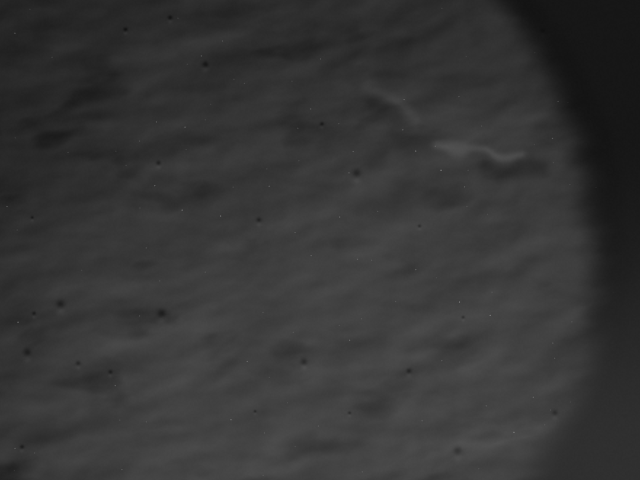
Reproduce this texture procedurally as a Shadertoy shader.

```glsl
const float TONE_BOTTOM = 0.268;
const float TONE_TOP = 0.168;
const float TONE_BEYOND_BOTTOM = 0.185;
const float TONE_BEYOND_TOP = 0.088;
const float TILT = 0.22;                     // slope of the grain, in radians
const vec2 GRAIN_SCALE = vec2(9.0, 19.0);
const float RELIEF = 0.15;
const float HOLLOW_DEPTH = 0.045;
const float RIDGE_LIGHT = 0.065;
const float RIDGE_SHADOW = 0.05;
const float PIT_CELL = 0.1;
const float SPECK_CELL = 0.045;
const float FILM_GRAIN = 0.009;

float hash(vec2 p) {
    vec3 q = fract(vec3(p.xyx) * 0.1031);
    q += dot(q, q.yzx + 33.33);
    return fract((q.x + q.y) * q.z);
}

float noise(vec2 p) {
    vec2 i = floor(p), f = fract(p);
    f = f * f * f * (f * (f * 6.0 - 15.0) + 10.0);
    return mix(mix(hash(i), hash(i + vec2(1, 0)), f.x),
               mix(hash(i + vec2(0, 1)), hash(i + vec2(1, 1)), f.x), f.y);
}

float fbm(vec2 p) {
    float sum = 0.0, amp = 0.5;
    for (int i = 0; i < 4; i++) {
        sum += amp * noise(p);
        p = mat2(1.7, 0.7, -0.7, 1.7) * p + 17.3;
        amp *= 0.46;
    }
    return sum;
}

float segmentDistance(vec2 p, vec2 a, vec2 b) {
    vec2 ab = b - a;
    return length(p - a - ab * clamp(dot(p - a, ab) / dot(ab, ab), 0.0, 1.0));
}

float softLine(vec2 p, vec2 a, vec2 b, float width) {
    float d = segmentDistance(p, a, b) / width;
    return exp(-d * d);
}

// Two raised creases lit from above
float ridges(vec2 p) {
    p += 0.028 * (vec2(noise(p * 17.0), noise(p * 21.0 + 9.0)) - 0.5);
    float light = 0.6 * softLine(p, vec2(0.77, 0.825), vec2(0.87, 0.75), 0.016)
                + softLine(p, vec2(0.91, 0.687), vec2(1.09, 0.672), 0.010)
                + 0.4 * softLine(p, vec2(0.92, 0.715), vec2(1.10, 0.71), 0.045);
    float shadow = 0.6 * softLine(p, vec2(0.77, 0.785), vec2(0.84, 0.72), 0.022)
                 + softLine(p, vec2(1.01, 0.642), vec2(1.13, 0.655), 0.017);
    return RIDGE_LIGHT * light - RIDGE_SHADOW * shadow;
}

// Sparse round pits with a faint lit lower rim
float pits(vec2 p) {
    vec2 id = floor(p / PIT_CELL);
    vec2 center = (id + 0.25 + 0.5 * vec2(hash(id + 3.1), hash(id + 7.7))) * PIT_CELL;
    float radius = mix(0.003, 0.009, pow(hash(id + 21.0), 2.0));
    vec2 d = (p - center) / radius;
    vec2 rim = d + vec2(0.0, 1.7);
    return step(0.82, hash(id + 40.0)) * (0.035 * exp(-dot(rim, rim)) - 0.085 * exp(-dot(d, d)));
}

float specks(vec2 p) {
    vec2 id = floor(p / SPECK_CELL);
    vec2 center = (id + 0.15 + 0.7 * vec2(hash(id + 51.0), hash(id + 63.0))) * SPECK_CELL;
    float spot = 1.0 - smoothstep(0.0006, 0.0024, length(p - center));
    return spot * step(0.8, hash(id + 70.0)) * mix(0.05, 0.2, pow(hash(id + 81.0), 3.0));
}

// Horizontal position where the surface falls away on the right
float rightEdge(float y) {
    float upper = max(y - 0.5, 0.0), lower = max(0.4 - y, 0.0);
    return 1.275 - 0.75 * upper * upper - 0.9 * lower * lower
         + 0.05 * (fbm(vec2(y * 11.0, 4.0)) - 0.5);
}

void mainImage(out vec4 fragColor, in vec2 fragCoord) {
    vec2 p = fragCoord / iResolution.y;

    // Broad light falloff
    float tone = mix(TONE_BOTTOM, TONE_TOP, smoothstep(0.0, 1.08, p.y));
    tone *= mix(0.74, 1.0, smoothstep(-0.15, 0.4, p.x));
    tone += 0.025 * exp(-6.0 * dot(p - vec2(0.85, 0.62), p - vec2(0.85, 0.62)));

    // Tilted, stretched relief
    float c = cos(TILT), s = sin(TILT);
    vec2 q = mat2(c, -s, s, c) * p;
    q += 0.025 * (vec2(noise(p * 6.0), noise(p * 6.0 + 31.0)) - 0.5);
    vec2 g = q * GRAIN_SCALE;
    float slope = fbm(g) - fbm(g + vec2(-0.12, 0.38));
    float hollow = smoothstep(0.53, 0.78, fbm(g * 0.85 + 43.0));
    float surface = tone + RELIEF * slope * (0.5 + tone) - HOLLOW_DEPTH * hollow;
    surface += 0.03 * (fbm(q * vec2(4.0, 7.0) + 90.0) - 0.46);
    surface += ridges(p) + pits(p) + specks(p);

    // Blurred dark region past the edge
    float past = p.x - rightEdge(p.y);
    float high = smoothstep(0.05, 0.75, p.y);
    float beyond = mix(TONE_BEYOND_BOTTOM, TONE_BEYOND_TOP, high);
    float shade = mix(surface, beyond, smoothstep(-0.09, 0.03, past));
    float band = (past + 0.025) / 0.04;
    shade -= 0.035 * exp(-band * band) * smoothstep(0.1, 0.45, p.y);

    shade += FILM_GRAIN * (noise(p * 330.0) - 0.5);
    fragColor = vec4(vec3(clamp(shade, 0.0, 1.0)), 1.0);
}
```
